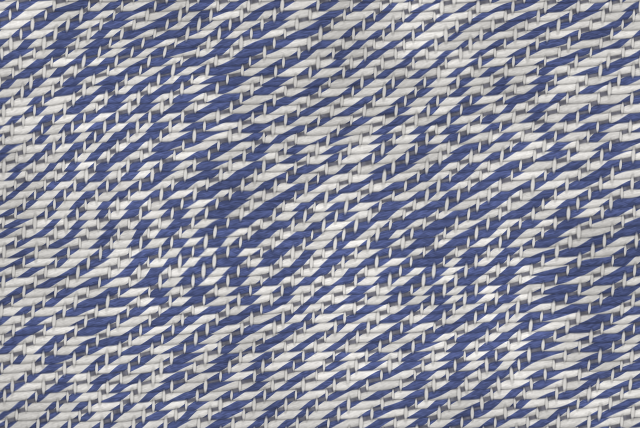
Write a WebGL 1 fragment shader that draws this texture.

```glsl
precision highp float;

uniform vec2 u_resolution;

const float ROWS = 45.0;      // weft rows per canvas height
const float TIES = 13.1;      // warp ties per canvas height, along a row
const float PLY_RATE = 0.8;   // blue and white turns per tie spacing
const float PLY_STEP = 0.47;  // turn offset from row to row
const float TAU = 6.2831853;

const vec3 BLUE = vec3(0.315, 0.355, 0.525);
const vec3 CREAM = vec3(0.865, 0.855, 0.84);
const vec3 GAP = vec3(0.41, 0.41, 0.45);

float hash(vec2 p) {
  return fract(sin(dot(p, vec2(127.1, 311.7))) * 43758.5453);
}

float noise(vec2 p) {
  vec2 i = floor(p);
  vec2 f = fract(p);
  f = f * f * (3.0 - 2.0 * f);
  float low = mix(hash(i), hash(i + vec2(1.0, 0.0)), f.x);
  float high = mix(hash(i + vec2(0.0, 1.0)), hash(i + vec2(1.0, 1.0)), f.x);
  return mix(low, high, f.y);
}

// Coverage inside the unit level of d
float inside(float d, float soft) {
  return 1.0 - smoothstep(1.0 - soft, 1.0 + soft, d);
}

// Position along a row in tie spacings; the twill steps a third per row
float alongRow(float x, float row) {
  return x - row / 3.0 + 0.14 * (hash(vec2(row, 3.7)) - 0.5);
}

// Two-ply yarn: v runs across it from -1 to 1
vec3 yarnColor(vec2 q, float row, float v, float drift, float soft) {
  float phase = q.x * PLY_RATE - row * PLY_STEP + drift - 0.2 * v;
  phase += 0.36 * (hash(vec2(row, 9.2)) - 0.5);
  phase += 0.6 * (noise(vec2(q.x * 0.8, row * 5.3)) - 0.5);
  float twist = cos(TAU * phase);
  float balance = 1.3 * (noise(vec2(q.x * 0.3, row * 0.1)) - 0.53);
  float blue = smoothstep(-soft, soft, twist + balance);
  float fibre = noise(vec2(q.x * 9.0 - v * 2.0, row * 7.0 + v * 3.5)) - 0.5;
  vec3 color = mix(CREAM, BLUE, blue);
  return color * (1.0 + mix(0.1, 0.3, blue) * fibre);
}

// Slanted float between two ties, laid over the base
vec3 addFloat(vec3 base, vec2 q, float row, float drift, vec2 pixel) {
  float x = alongRow(q.x, row);
  float u = fract(x);
  float tint = hash(vec2(floor(x), row));
  float center = 0.42 * (u - 0.5) + 0.12 * (tint - 0.5);
  float thick = mix(0.32, 0.52, sqrt(sin(0.5 * TAU * u)));
  float v = (q.y - row - 0.5 - center) / thick;
  float soft = 1.5 * TAU * PLY_RATE * pixel.x;
  vec3 color = yarnColor(q, row, clamp(v, -1.0, 1.0), drift, soft);
  float light = 0.65 + 0.36 * sqrt(max(0.0, 1.0 - v * v)) + 0.05 * v;
  light *= 0.93 + 0.13 * tint;
  return mix(base, color * light, inside(abs(v), 1.3 * pixel.y / thick));
}

// Small upright warp loop with a soft shadow around it
vec3 addTie(vec3 base, vec2 q, float row, vec2 pixel) {
  float x = alongRow(q.x, row);
  float nearest = floor(x + 0.5);
  float size = 0.7 + 0.4 * hash(vec2(nearest, row + 0.5));
  float y = q.y - row - 0.5;
  float across = (x - nearest - 0.02 * y) / (0.058 * size);
  float d = length(vec2(across, y / (0.68 * size)));
  float shade = mix(0.82, 1.0, smoothstep(0.9, 1.9, d));
  vec3 color = CREAM * (0.97 - 0.12 * min(across * across, 1.0));
  return mix(base * shade, color, inside(d, 0.8 * pixel.x / 0.058));
}

void main() {
  vec2 p = gl_FragCoord.xy / u_resolution.y;
  vec2 pixel = vec2(TIES, ROWS) / u_resolution.y;

  // Uneven weave tension
  vec2 q = p * vec2(TIES, ROWS);
  q += vec2(0.3, 0.6) * (vec2(noise(p * 5.0), noise(p * 4.0 + 17.0)) - 0.5);
  float drift = 1.5 * noise(p * vec2(2.5, 3.5) + 31.0);
  float row = floor(q.y);

  vec3 color = GAP * (0.85 + 0.3 * noise(q * vec2(9.0, 3.0)));
  for (int i = -1; i <= 1; i++) {
    color = addFloat(color, q, row + float(i), drift, pixel);
  }
  for (int i = -1; i <= 1; i++) {
    color = addTie(color, q, row + float(i), pixel);
  }

  // Fine lint and broad unevenness
  color *= 0.91 + 0.04 * noise(p * 260.0) + 0.14 * noise(p * 5.0);
  gl_FragColor = vec4(color, 1.0);
}
```
